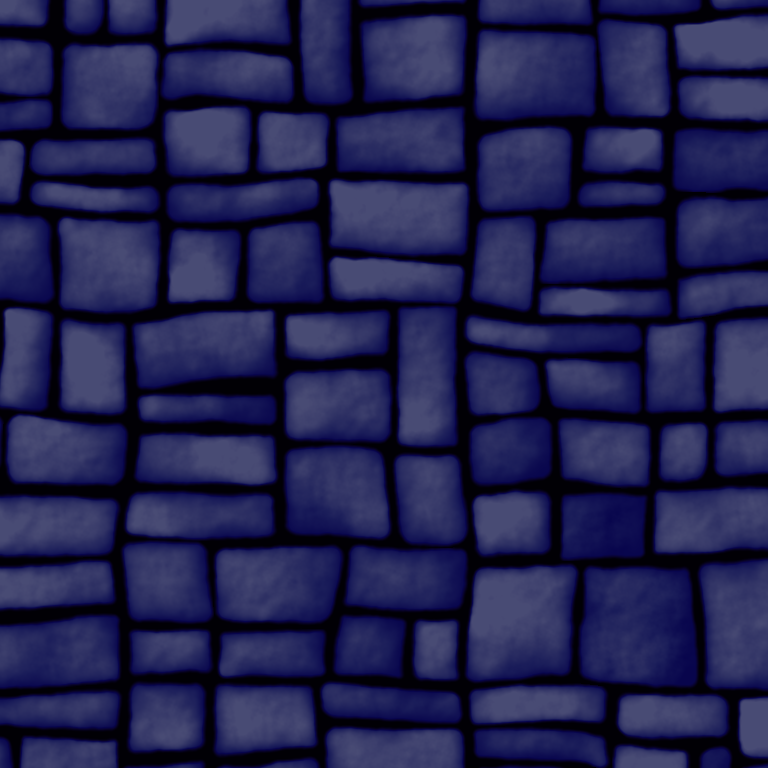
Reproduce this texture procedurally as a WebGL 2 fragment shader.

```glsl
#version 300 es
precision highp float;
// Dry-laid wall of rounded blue stones with deep black joints.

#define SEED 23u
#define STONE_AREA 0.0205   // largest stone area, on average
#define JOINT 0.0047        // mean half width of the joints
#define CORNER 0.013        // mean corner radius
#define WARP 0.024          // bending of the courses
#define ROUGHNESS 0.009     // wobble of each outline
#define EDGE_FALLOFF 0.0085 // width of the shaded rim
#define FACE_TONE 2.75      // brightness of the faces
#define BLOTCH 3.0          // strength of the broad stains
#define RELIEF 1.1          // strength of the fine grain

uniform vec2 u_resolution;
out vec4 fragColor;

uint scramble(uint n) {
  n = (n ^ 61u) ^ (n >> 16);
  n *= 9u;
  n ^= n >> 4;
  n *= 0x27d4eb2du;
  return n ^ (n >> 15);
}

float random(uint key, uint salt) {
  return float(scramble(key + scramble(salt + SEED)) & 0xffffu) / 65535.0;
}

float lattice(vec2 cell) {
  ivec2 c = ivec2(cell);
  return random(uint(c.x + 4096), uint(c.y + 4096));
}

float noise(vec2 p) {
  vec2 i = floor(p), f = fract(p);
  f = f * f * (3.0 - 2.0 * f);
  return mix(mix(lattice(i), lattice(i + vec2(1, 0)), f.x),
             mix(lattice(i + vec2(0, 1)), lattice(i + vec2(1, 1)), f.x), f.y);
}

float fbm(vec2 p) {
  float sum = 0.0, gain = 0.5;
  for (int i = 0; i < 4; i++) {
    sum += gain * noise(p);
    p = mat2(1.6, 1.2, -1.2, 1.6) * p + 7.3;
    gain *= 0.5;
  }
  return sum / 0.9375;
}

// Splits the wall again and again until the block around p is small enough.
uint findBlock(vec2 p, out vec2 lo, out vec2 hi) {
  uint key = 1u;
  lo = vec2(-0.07);
  hi = vec2(1.06);
  for (int i = 0; i < 12; i++) {
    vec2 size = hi - lo;
    if (size.x * size.y < STONE_AREA * mix(0.5, 1.5, random(key, 1u))) break;
    float ratio = mix(0.33, 0.67, random(key, 2u));
    bool upright = size.x > size.y * mix(0.6, 1.95, random(key, 3u));
    vec2 cut = mix(lo, hi, ratio);
    bool beyond = upright ? p.x > cut.x : p.y > cut.y;
    if (upright) {
      if (beyond) lo.x = cut.x; else hi.x = cut.x;
    } else {
      if (beyond) lo.y = cut.y; else hi.y = cut.y;
    }
    key = key * 2u + (beyond ? 1u : 0u);
  }
  return key;
}

float roundedBox(vec2 p, vec2 halfSize, float radius) {
  vec2 q = abs(p) - halfSize + radius;
  return length(max(q, 0.0)) + min(max(q.x, q.y), 0.0) - radius;
}

// Tone 0 is the joint, tone 5 the lit face.
vec3 toneColor(float tone) {
  vec3 c = mix(vec3(0.005, 0.0, 0.02), vec3(0.03, 0.01, 0.17), clamp(tone, 0.0, 1.0));
  c = mix(c, vec3(0.03, 0.02, 0.30), clamp(tone - 1.0, 0.0, 1.0));
  c = mix(c, vec3(0.10, 0.11, 0.35), clamp(tone - 2.0, 0.0, 1.0));
  c = mix(c, vec3(0.18, 0.19, 0.39), clamp(tone - 3.0, 0.0, 1.0));
  return mix(c, vec3(0.26, 0.27, 0.44), clamp(tone - 4.0, 0.0, 1.3));
}

void main() {
  vec2 uv = gl_FragCoord.xy / u_resolution.y;
  vec2 p = uv + WARP * (vec2(noise(uv * 7.0), noise(uv * 7.0 + 31.0)) - 0.5);

  // Stone outline: uneven insets, a slight slant and a rough rim
  vec2 lo, hi;
  uint key = findBlock(p, lo, hi);
  lo += JOINT * mix(vec2(0.5), vec2(1.5), vec2(random(key, 4u), random(key, 5u)));
  hi -= JOINT * mix(vec2(0.5), vec2(1.5), vec2(random(key, 6u), random(key, 7u)));
  vec2 halfSize = 0.5 * (hi - lo);
  vec2 local = p - 0.5 * (lo + hi);
  local += local.yx * 0.08 * (vec2(random(key, 8u), random(key, 9u)) - 0.5);
  float wobble = ROUGHNESS * (fbm(uv * 24.0 + 5.0) - 0.5);
  float radius = CORNER * mix(0.5, 1.5, random(key, 13u));
  float depth = -roundedBox(local, halfSize, radius) + wobble;

  // Rim shade, tight towards the light and wide away from it
  float stain = fbm(uv * 10.0 + random(key, 10u) * 40.0) - 0.5;
  float falloff = EDGE_FALLOFF * clamp(1.0 - 2.2 * stain, 0.4, 1.8);
  vec2 fromLow = max(halfSize + local + wobble, 0.0) / falloff;
  vec2 fromHigh = max(halfSize - local + wobble, 0.0) / falloff;
  vec2 rim = (1.0 - exp(-fromLow * vec2(1.2, 0.75))) * (1.0 - exp(-fromHigh * vec2(0.75, 1.2)));

  // Faces lit from the upper left, with stains, grain and a few dark stones
  float grain = fbm(uv * 55.0) - fbm(uv * 55.0 + vec2(-0.35, 0.35));
  float light = dot(local / halfSize, vec2(-0.25, 0.3));
  float face = FACE_TONE + 1.0 * (random(key, 11u) - 0.5) + BLOTCH * stain + light;
  face -= 1.4 * step(0.95, random(key, 12u));
  float body = smoothstep(-0.0025, 0.005, depth);
  float tone = body * (2.0 + pow(rim.x * rim.y, 1.4) * max(face - RELIEF * grain, 0.0));

  fragColor = vec4(toneColor(tone), 1.0);
}
```
